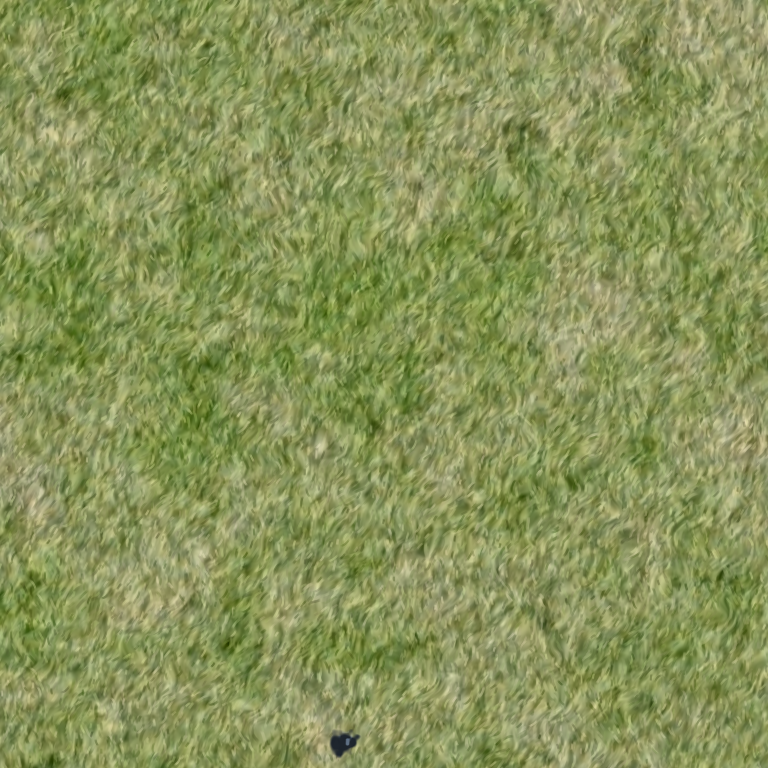
Reproduce this texture procedurally as a Shadertoy shader.

```glsl
// Rough meadow turf seen from above: short curved blades over green and straw patches.

float hash(vec2 p) {
    return fract(sin(dot(p, vec2(127.1, 311.7))) * 43758.5453);
}

float noise(vec2 p) {
    vec2 cell = floor(p), f = fract(p);
    f = f * f * (3.0 - 2.0 * f);
    return mix(mix(hash(cell), hash(cell + vec2(1, 0)), f.x),
               mix(hash(cell + vec2(0, 1)), hash(cell + vec2(1, 1)), f.x), f.y);
}

float fbm(vec2 p) {
    float sum = 0.0, weight = 0.5;
    for (int i = 0; i < 4; i++) {
        sum += weight * noise(p);
        p = mat2(1.6, 1.2, -1.2, 1.6) * p + 7.3;
        weight *= 0.5;
    }
    return sum / 0.9375;
}

// Lean of the grass from the vertical; positive leans right.
float lean(vec2 p) {
    return 0.25 + 1.3 * (noise(p * 22.0 + 3.0) - 0.5);
}

// Lays one layer of curved blades; turf holds brightness (x) and straw tint (y).
vec2 addBlades(vec2 turf, vec2 p, float scale, float seed) {
    vec2 q = p * scale + seed * 0.37;
    vec2 home = floor(q);
    for (int y = -1; y <= 1; y++)
    for (int x = -1; x <= 1; x++) {
        vec2 id = home + vec2(x, y);
        vec2 key = id + seed * 17.0;
        vec2 root = id + vec2(hash(key), hash(key + 41.3));
        float angle = lean((root - seed * 0.37) / scale) + 1.0 * (hash(key + 9.1) - 0.5);
        vec2 dir = vec2(sin(angle), cos(angle));
        vec2 d = q - root;
        float along = dot(d, dir);
        float across = dot(d, vec2(dir.y, -dir.x)) + 0.9 * (hash(key + 23.7) - 0.5) * along * along;
        float size = mix(0.35, 0.75, hash(key + 5.9));
        float taper = 1.0 - smoothstep(0.4, 1.0, abs(along) / size);
        float blade = taper * (1.0 - smoothstep(0.05, 0.18, abs(across)));
        vec2 shade = vec2(hash(key + 61.7) * 1.25 - 0.1, turf.y + 0.4 * (hash(key + 77.1) - 0.5));
        turf = mix(turf, shade, 0.62 * blade);
    }
    return turf;
}

void mainImage(out vec4 fragColor, in vec2 fragCoord) {
    vec2 p = fragCoord / iResolution.y;

    // Broad patches of lush and dry grass, with a greener band above the middle
    float patches = fbm(p * 5.0 + 11.0);
    float clumps = fbm(p * 19.0 + 29.0);
    float band = exp(-pow((p.y - 0.7) / 0.17, 2.0));
    float straw = 0.53 + 0.65 * (patches - 0.5) + 0.95 * (clumps - 0.5) - 0.1 * band;

    // Wavy, upright strands under the blades
    vec2 bend = vec2(noise(p * 36.0), noise(p * 36.0 + 50.0)) - 0.5;
    vec2 q = p + 0.018 * bend;
    q.x -= 0.3 * q.y;
    float light = 0.5 + 0.9 * (noise(q * vec2(140.0, 62.0)) - 0.5)
                      + 0.4 * (noise(q * vec2(240.0, 120.0) + 8.0) - 0.5);
    vec2 turf = vec2(light, straw);
    for (int i = 0; i < 3; i++)
        turf = addBlades(turf, p, 56.0 + 13.0 * float(i), float(i) + 1.0);

    // Fine fibres on top
    turf.x += 0.5 * (noise(q * vec2(210.0, 95.0) + 33.0) - 0.5)
            + 0.25 * (noise(q * vec2(330.0, 190.0) + 61.0) - 0.5);

    // Uneven ground: soft clump shading and a few shadowed hollows
    turf.x += 0.04 + 0.4 * (clumps - 0.5) + 0.08 * (patches - 0.5);
    turf.x -= 0.4 * smoothstep(0.66, 0.85, fbm(p * 24.0 + 71.0));

    // Shadow to sunlit colour, then lush green or pale straw
    vec3 col = mix(vec3(0.375, 0.42, 0.205), vec3(0.70, 0.725, 0.50), turf.x);
    vec3 lush = vec3(-0.075, -0.01, -0.095);
    vec3 dry = vec3(0.05, 0.005, 0.075);
    col += mix(lush, dry, clamp(turf.y, -0.2, 1.2));
    col += vec3(-0.02, 0.0, 0.03) * (noise(p * 75.0 + 90.0) - 0.5) * 2.0;

    // Small dark lump near the lower edge
    vec2 d = (p - vec2(0.447, 0.031)) * vec2(1.0, 1.15);
    float lump = length(d) + 0.014 * (noise(p * 120.0) - 0.5);
    float glint = smoothstep(0.6, 0.9, noise(p * 190.0 + 4.0));
    vec3 lumpColor = mix(vec3(0.09, 0.12, 0.16), vec3(0.36, 0.43, 0.52), glint);
    col = mix(col, lumpColor, 0.95 * (1.0 - smoothstep(0.014, 0.021, lump)));

    fragColor = vec4(clamp(col, 0.0, 1.0), 1.0);
}
```
